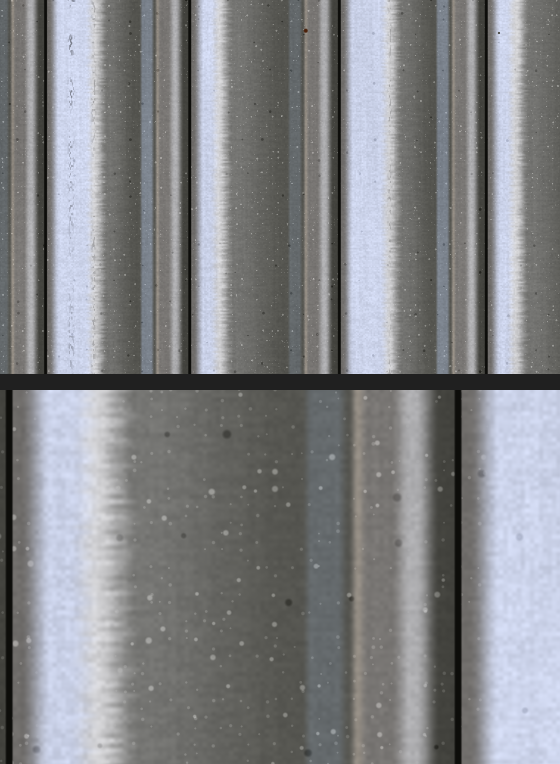
Top: the whole. Bottom: its middle third, enlarged.
A Shadertoy shader for this texture:

```glsl
// Brushed zinc cladding: vertical ribbed panels with dark seams and light wear.

const vec3 SEAM = vec3(0.05, 0.05, 0.04);
const vec3 LIP = vec3(0.44, 0.43, 0.42);
const vec3 SKY_SHEEN = vec3(0.80, 0.83, 0.92);
const vec3 WARM_SHEEN = vec3(0.82, 0.82, 0.83);
const vec3 MID_METAL = vec3(0.455, 0.455, 0.445);
const vec3 DARK_METAL = vec3(0.33, 0.33, 0.31);
const vec3 GROOVE_BLUE = vec3(0.48, 0.51, 0.55);
const vec3 GROOVE_GRAY = vec3(0.39, 0.41, 0.42);
const vec3 FOLD_BROWN = vec3(0.60, 0.57, 0.53);
const vec3 RIB_GRAY = vec3(0.47, 0.46, 0.45);
const vec3 RIB_LIGHT = vec3(0.68, 0.68, 0.69);
const vec3 RIB_SHADE = vec3(0.26, 0.26, 0.24);
const vec3 RUST = vec3(0.30, 0.13, 0.04);

float hash(vec2 p) {
    return fract(sin(dot(p, vec2(127.1, 311.7))) * 43758.5453);
}

float noise(vec2 p) {
    vec2 i = floor(p), f = fract(p);
    f = f * f * (3.0 - 2.0 * f);
    return mix(mix(hash(i), hash(i + vec2(1, 0)), f.x),
               mix(hash(i + vec2(0, 1)), hash(i + vec2(1, 1)), f.x), f.y);
}

// Soft transition to the next colour between a and b
vec3 ramp(vec3 color, vec3 next, float a, float b, float t) {
    return mix(color, next, smoothstep(a, b, t));
}

float bump(float x, float center, float width) {
    float d = (x - center) / width;
    return exp(-d * d);
}

// Left edge of panel k, with one slightly displaced joint
float seamX(float k) {
    return 0.0815 + 0.2623 * k - 0.005 * bump(k, 1.0, 0.5);
}

// Cross-section shading: t runs 0..1 across a panel, fall is the sheen's end
vec3 panelProfile(float t, float fall, vec3 groove) {
    vec3 c = ramp(LIP, SKY_SHEEN, 0.025, 0.095, t);
    c = ramp(c, WARM_SHEEN, fall - 0.11, fall - 0.04, t);
    c = ramp(c, MID_METAL, fall - 0.05, fall + 0.045, t);
    c = ramp(c, DARK_METAL, fall + 0.04, 0.64, t);
    c = ramp(c, groove, 0.652, 0.675, t);
    c = ramp(c, DARK_METAL, 0.73, 0.757, t);
    c = ramp(c, RIB_GRAY, 0.755, 0.785, t);
    c = mix(c, FOLD_BROWN, 0.85 * bump(t, 0.777, 0.011));
    c = ramp(c, RIB_LIGHT, 0.85, 0.895, t);
    return ramp(c, RIB_SHADE, 0.905, 0.96, t);
}

// Scattered small flecks, one candidate per grid cell
float flecks(vec2 p, float density, float chance) {
    vec2 g = p * density, id = floor(g);
    vec2 center = 0.3 + 0.4 * vec2(hash(id + 3.1), hash(id + 7.7));
    float r = 0.08 + 0.14 * hash(id + 5.3);
    float d = length(fract(g) - center);
    return step(hash(id), chance) * (1.0 - smoothstep(r * 0.5, r + 0.08, d));
}

// Broken vertical scuff line around x
float scuff(vec2 p, float x, float width) {
    float dashes = smoothstep(0.52, 0.78, noise(p * vec2(420.0, 210.0)));
    float patches = smoothstep(0.25, 0.75, noise(vec2(x * 90.0, p.y * 22.0)));
    return bump(p.x, x, width) * dashes * patches;
}

float spot(vec2 p, vec2 center, float radius) {
    return 1.0 - smoothstep(radius * 0.4, radius, length(p - center));
}

void mainImage(out vec4 fragColor, in vec2 fragCoord) {
    vec2 p = fragCoord / iResolution.x;
    float aa = 1.0 / iResolution.x;

    // Find the panel under this point
    float panel = -1.0;
    for (float k = 0.0; k < 4.0; k++) panel += step(seamX(k), p.x);
    float left = seamX(panel), right = seamX(panel + 1.0);
    float t = (p.x - left) / (right - left);

    // Wide and narrow sheens alternate; fine ripples roughen their edge
    float narrow = mod(panel, 2.0);
    float ripple = noise(p * vec2(70.0, 330.0)) - 0.5;
    float fall = mix(0.385, 0.245, narrow) + 0.022 * ripple;
    vec3 color = panelProfile(t, fall, mix(GROOVE_BLUE, GROOVE_GRAY, narrow));

    // Rolled-metal grain, streaks and cloudy tone
    float grain = noise(p * 380.0) - 0.5;
    float streak = noise(p * vec2(300.0, 5.0)) - 0.5;
    float cloud = noise(p * vec2(14.0, 5.0) + panel * 9.0) - 0.5;
    color *= 1.0 + 0.09 * grain + 0.05 * ripple + 0.04 * streak + 0.05 * cloud;

    // Pale flecks show mostly on the shaded metal
    float shade = 1.0 - smoothstep(0.4, 0.75, color.g);
    color += 0.20 * shade * flecks(p, 110.0, 0.10);
    color += 0.10 * shade * flecks(p + 4.0, 190.0, 0.16);
    color -= 0.12 * flecks(p + 8.0, 80.0, 0.025);

    // Scuffs on the broad sheens, strongest near the top
    float high = mix(0.45, 1.0, smoothstep(0.35, 0.6, p.y));
    color *= 1.0 - 0.55 * high * scuff(p, 0.127, 0.005);
    color *= 1.0 - 0.20 * scuff(p, 0.167, 0.004);
    color *= 1.0 - 0.18 * scuff(p, 0.696, 0.004);

    // Rust pit and dark nick
    color = mix(color, RUST, spot(p, vec2(0.546, 0.613), 0.005));
    color = mix(color, DARK_METAL, spot(p, vec2(0.891, 0.609), 0.003));

    // Dark joint between panels
    float joint = min(p.x - left, right - p.x);
    color = mix(SEAM, color, smoothstep(0.0012, 0.0022 + aa, joint));
    fragColor = vec4(clamp(color, 0.0, 1.0), 1.0);
}
```
